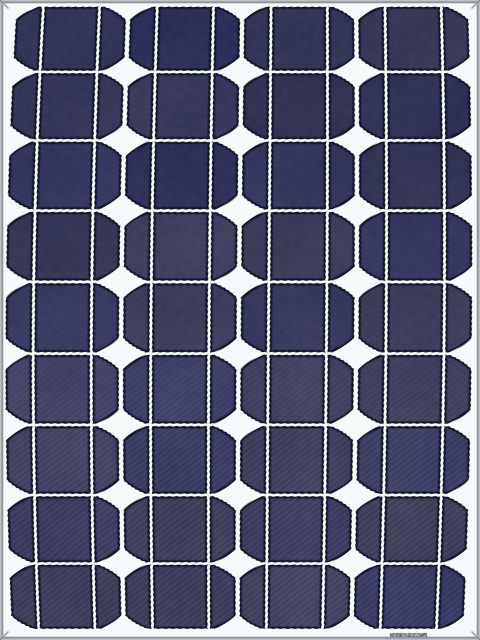
A Shadertoy shader for this pattern:

```glsl
// Solar panel: 4 x 9 dark blue wafers with clipped corners on a white backsheet.
// The grid is bowed like a lens view; each wafer is a box cut by an ellipse, split
// by two busbars, then shaded with a per-cell tint, gradient noise and fine hatching.

float hash(vec2 p) {
    p = fract(p * vec2(0.1731, 0.2917));
    p += dot(p, p.yx + 19.19);
    return fract((p.x + p.y) * p.x * 37.3);
}

vec2 randomGradient(vec2 cell) {
    float angle = 6.2832 * hash(cell + 7.3);
    return vec2(cos(angle), sin(angle));
}

float gradientNoise(vec2 p) {
    vec2 i = floor(p), f = p - i;
    vec2 w = f * f * f * (f * (f * 6.0 - 15.0) + 10.0);
    vec2 e = vec2(1, 0);
    float low = mix(dot(randomGradient(i), f),
                    dot(randomGradient(i + e), f - e), w.x);
    float high = mix(dot(randomGradient(i + e.yx), f - e.yx),
                     dot(randomGradient(i + 1.0), f - 1.0), w.x);
    return mix(low, high, w.y);
}

// Signed distance to one wafer, in units of the column pitch
float waferDistance(vec2 p) {
    vec2 box = abs(p) - vec2(0.481, 0.293);
    vec2 radii = vec2(0.555, 0.345);
    vec2 k = p / radii;
    float len = length(k);
    float ellipse = len * (len - 1.0) / max(length(k / radii), 0.01);
    return max(max(box.x, box.y), ellipse);
}

// Bowed grid coordinates: x in 0..4 columns, y in 0..9 rows from the top
vec2 panelGrid(vec2 uv) {
    float dy = uv.y - 0.4965;
    float pitch = 0.245 - 0.033 * dy * dy;
    float middle = 0.495 + 0.010 * (1.0 - uv.y) * (1.0 - uv.y);
    return vec2((uv.x - middle) / pitch + 2.0,
                dy / 0.112 * (1.0 + 0.14 * dy * dy) + 4.5);
}

// White backsheet with a grey rim and mitred corners
vec3 backsheet(vec2 uv) {
    vec2 edge = min(uv, 1.0 - uv) * vec2(1.0, 1.333);
    float rim = min(edge.x, edge.y);
    vec3 color = mix(vec3(0.74, 0.76, 0.78), vec3(0.97, 0.98, 0.98),
                     smoothstep(0.002, 0.009, rim));
    float seam = 1.0 - smoothstep(0.001, 0.003, abs(rim - 0.005));
    float mitre = (1.0 - smoothstep(0.001, 0.004, abs(edge.x - edge.y)))
                * (1.0 - smoothstep(0.014, 0.020, rim));
    return mix(color, vec3(0.42, 0.44, 0.48), 0.65 * max(seam, mitre));
}

void mainImage(out vec4 fragColor, in vec2 fragCoord) {
    vec2 uv = fragCoord / iResolution.xy;
    uv.y = 1.0 - uv.y;
    vec2 canvas = uv * vec2(1.0, 1.333);

    vec2 grid = panelGrid(uv);
    vec2 id = clamp(floor(grid), vec2(0), vec2(3, 8));
    vec2 p = (grid - id - 0.5) * vec2(1.0, 0.61);
    float soft = max(3.0 / iResolution.x, 0.007);

    // Silicon: the wafer minus two slightly rippled busbars
    float ripple = 0.0025 * sin(dot(canvas, vec2(420, 560)));
    float busbar = abs(abs(p.x) - 0.247) - 0.012;
    float silicon = max(waferDistance(p), -busbar) + ripple;

    // Blue tint: paler towards the lower half, varied per cell and by mottling
    float tint = 0.22 + 0.62 * smoothstep(0.05, 0.75, uv.y)
               + 0.42 * (hash(id + 3.7) - 0.5)
               + 0.30 * gradientNoise(canvas * 7.0)
               + 0.22 * gradientNoise(canvas * 60.0);
    vec3 blue = mix(vec3(0.175, 0.183, 0.32), vec3(0.275, 0.275, 0.405),
                    clamp(tint, -0.1, 1.15));
    blue += vec3(-0.012, -0.010, 0.018) * (2.0 * hash(id + 11.9) - 1.0);

    // Fine slanted hatching, strongest in the lower rows
    float hatch = sin(dot(canvas, vec2(390, 520)) + 2.0 * gradientNoise(canvas * 9.0));
    blue += 0.020 * hatch * (0.15 + 0.85 * smoothstep(0.4, 0.8, uv.y));

    // Dark outline along every silicon edge
    blue = mix(blue, vec3(0.06, 0.07, 0.14), smoothstep(-0.030, -0.005, silicon));

    vec3 sheet = backsheet(uv);
    // Small worn smudge on the lower margin
    vec2 smudge = abs(uv - vec2(0.851, 0.992)) - vec2(0.038, 0.002);
    float wear = 1.0 - smoothstep(0.0, 0.002, max(smudge.x, smudge.y));
    sheet *= 1.0 - wear * (0.45 + 0.4 * gradientNoise(canvas * 160.0));

    vec3 color = mix(sheet, blue, smoothstep(soft, -soft, silicon));
    fragColor = vec4(color, 1.0);
}
```
